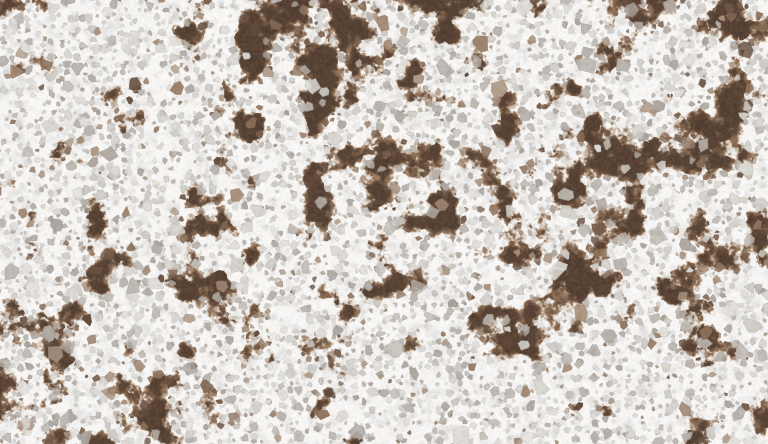
Reproduce this texture procedurally as a Shadertoy shader.

```glsl
// Speckled quartz stone: white ground, angular grey chips and ragged brown mineral clumps.

vec3 hash3(vec2 p) {
    vec3 q = fract(p.xyx * vec3(0.1031, 0.1030, 0.0973));
    q += dot(q, q.yxz + 33.33);
    return fract((q.xxy + q.yzz) * q.zyx);
}

float valueNoise(vec2 p) {
    vec2 cell = floor(p), f = fract(p);
    f = f * f * (3.0 - 2.0 * f);
    float low = mix(hash3(cell).x, hash3(cell + vec2(1, 0)).x, f.x);
    float high = mix(hash3(cell + vec2(0, 1)).x, hash3(cell + vec2(1, 1)).x, f.x);
    return mix(low, high, f.y);
}

float fbm(vec2 p) {
    float sum = 0.0, weight = 0.5;
    for (int i = 0; i < 5; i++) {
        sum += weight * valueNoise(p);
        p = mat2(1.6, 1.2, -1.2, 1.6) * p + 17.3;
        weight *= 0.54;
    }
    return sum;
}

// Brown mineral density: ragged clumps, gathered by a slow variation
float clumpDensity(vec2 p) {
    return fbm(p * 14.0 + 40.0) + 0.28 * (valueNoise(p * 3.2 + 5.0) - 0.5);
}

// Signed distance to a random convex chip
float chipDistance(vec2 q, float radius, vec2 id) {
    float d = -1.0;
    for (int k = 0; k < 6; k++) {
        vec3 rnd = hash3(id + float(k) * 19.0 + 101.0);
        float angle = (float(k) + 0.8 * rnd.x) * 1.0472 + 6.28 * hash3(id + 7.0).z;
        d = max(d, dot(q, vec2(cos(angle), sin(angle))) - radius * (0.6 + 0.6 * rnd.y));
    }
    return d;
}

vec3 chipColor(float pick, float shade, float density) {
    vec3 light = mix(vec3(0.89, 0.88, 0.865), vec3(0.80, 0.79, 0.77), shade);
    vec3 grey = mix(vec3(0.76, 0.74, 0.715), vec3(0.66, 0.63, 0.605), shade);
    vec3 tan_ = mix(vec3(0.71, 0.63, 0.56), vec3(0.57, 0.46, 0.37), shade);
    vec3 brown = mix(vec3(0.56, 0.45, 0.36), vec3(0.37, 0.28, 0.22), shade);
    float near = smoothstep(0.50, 0.68, density);
    vec3 c = pick < 0.58 - 0.42 * near ? light : grey;
    c = pick > 0.93 - 0.40 * near ? tan_ : c;
    return pick > 1.0 - 0.30 * near ? brown : c;
}

// Lay one jittered grid of chips over the ground
vec3 layChips(vec3 col, vec2 p, float size, float amount, float seed) {
    float soft = max(0.0016, 0.75 / iResolution.y);
    vec2 base = floor(p / size);
    for (int y = -1; y <= 1; y++)
    for (int x = -1; x <= 1; x++) {
        vec2 cell = base + vec2(x, y);
        vec2 id = cell + seed * 37.0;
        vec3 place = hash3(id), look = hash3(id + 211.0);
        vec2 center = (cell + 0.5 + 0.7 * (place.xy - 0.5)) * size;
        vec2 q = p - center;
        if (place.z > amount || length(q) > size) continue;

        float radius = size * mix(0.22, 0.42, look.z * look.z);
        float d = chipDistance(q, radius, id);
        float cover = smoothstep(soft, -soft, d);
        if (cover <= 0.0) continue;

        vec3 c = chipColor(look.x, look.y, clumpDensity(center));
        c *= 0.97 + 0.06 * valueNoise(p * 160.0 + id);
        c *= 1.0 - 0.07 * smoothstep(-0.003, 0.0, d);
        col = mix(col, c, cover * mix(0.75, 1.0, fract(look.z * 9.0)));
    }
    return col;
}

void mainImage(out vec4 fragColor, in vec2 fragCoord) {
    vec2 p = fragCoord / iResolution.y;
    float fine = valueNoise(p * 190.0), mottle = fbm(p * 60.0);

    // Chalky white ground
    vec3 col = vec3(0.985, 0.98, 0.972) - 0.07 * smoothstep(0.45, 0.8, mottle) - 0.035 * fine;

    // Small chips under the mineral
    col = layChips(col, p, 0.018, 0.60, 1.0);
    col = layChips(col, p, 0.027, 0.50, 2.0);

    // Brown clumps with a thin tan fringe
    vec2 ragged = p + 0.008 * (vec2(valueNoise(p * 75.0), valueNoise(p * 75.0 + 31.0)) - 0.5);
    float density = clumpDensity(ragged) + 0.05 * (fine - 0.5);
    vec3 rust = mix(vec3(0.58, 0.46, 0.36), vec3(0.34, 0.26, 0.205),
                    smoothstep(0.64, 0.76, density + 0.16 * (mottle - 0.5)));
    rust *= 0.90 + 0.20 * fine;
    col = mix(col, vec3(0.74, 0.65, 0.57), 0.6 * smoothstep(0.61, 0.66, density));
    col = mix(col, rust, smoothstep(0.645, 0.685, density));

    // Larger chips embedded on top
    col = layChips(col, p, 0.034, 0.30, 3.0);
    col = layChips(col, p, 0.046, 0.27, 4.0);

    fragColor = vec4(clamp(col, 0.0, 1.0), 1.0);
}
```
